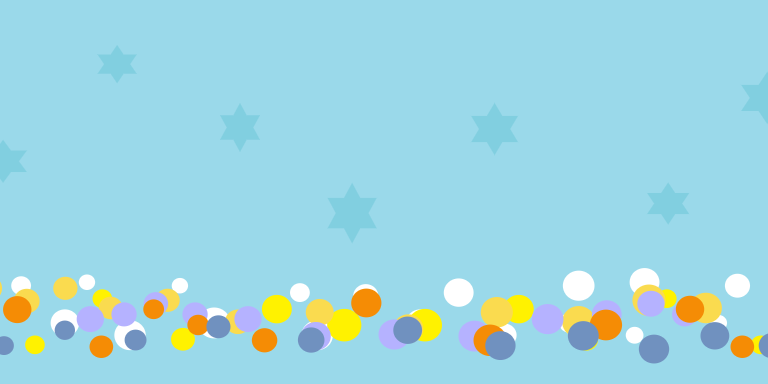
Write a Shadertoy shader that draws this background.

```glsl
// A flat sky with faint six-pointed stars above a band of confetti dots.
// Each dot layer is a row of evenly spaced discs, loosened by cosine waves
// that run along the row and bend its spacing, height and radius.

const vec2 CANVAS = vec2(2.0, 1.0);
const vec3 SKY = vec3(0.604, 0.851, 0.918);
const vec3 STAR_COLOR = vec3(0.505, 0.810, 0.878);
const float TAU = 6.283185;

// Stars: centre, then half width and half height
const int STAR_COUNT = 7;
const vec4 STARS[STAR_COUNT] = vec4[](
    vec4(0.008, 0.580, 0.062, 0.056), vec4(0.305, 0.833, 0.051, 0.050),
    vec4(0.625, 0.668, 0.052, 0.064), vec4(0.917, 0.445, 0.064, 0.079),
    vec4(1.288, 0.664, 0.061, 0.068), vec4(1.740, 0.470, 0.055, 0.055),
    vec4(1.998, 0.745, 0.068, 0.068));

// Dot layers, back to front
const int LAYER_COUNT = 7;
const int DOT_COUNTS[LAYER_COUNT] = int[](9, 9, 10, 12, 12, 10, 11);
const vec3 DOT_COLORS[LAYER_COUNT] = vec3[](
    vec3(1.00, 1.00, 1.00),   // white, upper row
    vec3(1.00, 1.00, 1.00),   // white, lower row
    vec3(1.00, 0.95, 0.00),   // yellow
    vec3(0.98, 0.86, 0.31),   // gold
    vec3(0.71, 0.70, 1.00),   // lavender
    vec3(0.96, 0.55, 0.02),   // orange
    vec3(0.44, 0.57, 0.75));  // slate blue

// Rows: first x, spacing, mean height, mean radius
const vec4 ROWS[LAYER_COUNT] = vec4[](
    vec4(0.008, 0.242, 0.247, 0.030), vec4(0.169, 0.219, 0.143, 0.031),
    vec4(0.068, 0.210, 0.164, 0.034), vec4(-0.096, 0.1656, 0.199, 0.036),
    vec4(0.164, 0.146, 0.161, 0.036), vec4(-0.065, 0.219, 0.154, 0.034),
    vec4(0.036, 0.200, 0.120, 0.032));

// Waves: amplitude, then period and peak counted in dots
const vec3 SHIFT_WAVES[LAYER_COUNT] = vec3[](
    vec3(0.047, 3.0, 0.0), vec3(0.057, 6.0, 4.5), vec3(0.023, 3.0, 0.0),
    vec3(0.130, 12.0, 10.0), vec3(0.104, 10.0, 8.7), vec3(0.122, 7.0, 7.5),
    vec3(0.083, 10.0, 7.0));
const vec3 HEIGHT_WAVES[LAYER_COUNT] = vec3[](
    vec3(0.018, 6.0, 1.0), vec3(0.016, 2.0, 0.0), vec3(0.062, 2.25, 1.125),
    vec3(0.036, 12.0, 1.0), vec3(0.040, 8.0, 2.0), vec3(0.057, 2.67, 5.0),
    vec3(0.013, 10.0, 3.0));
const vec3 RADIUS_WAVES[LAYER_COUNT] = vec3[](
    vec3(0.010, 9.0, 6.0), vec3(0.010, 12.0, 2.0), vec3(0.010, 8.0, 4.5),
    vec3(0.006, 13.0, 9.5), vec3(0.005, 10.0, 7.0), vec3(0.008, 8.0, 6.3),
    vec3(0.007, 14.0, 7.0));
// Extra rise of even dots and fall of odd dots
const float ZIGZAGS[LAYER_COUNT] =
    float[](0.0, 0.0, 0.0, 0.019, 0.008, 0.0, -0.016);
const vec2 DOT_STRETCH = vec2(1.03, 0.98);

float wave(vec3 w, float n) {
    return w.x * cos(TAU * (n - w.z) / w.y);
}

// Union of an upward and a downward triangle, stretched to halfSize
float hexagram(vec2 p, vec2 halfSize) {
    vec2 q = p / halfSize;
    float slope = 0.75 * abs(q.x);
    float up = max(-q.y, slope + 0.5 * q.y);
    float down = max(q.y, slope - 0.5 * q.y);
    return (min(up, down) - 0.5) * min(halfSize.x, halfSize.y);
}

float coverage(float dist, float pixel) {
    return clamp(0.5 - dist / pixel, 0.0, 1.0);
}

void mainImage(out vec4 fragColor, in vec2 fragCoord) {
    vec2 p = fragCoord / iResolution.xy * CANVAS;
    float pixel = CANVAS.y / iResolution.y;
    vec3 color = SKY;

    // Stars
    for (int i = 0; i < STAR_COUNT; i++) {
        float dist = hexagram(p - STARS[i].xy, STARS[i].zw);
        color = mix(color, STAR_COLOR, coverage(dist, pixel));
    }

    // Confetti band
    for (int layer = 0; layer < LAYER_COUNT; layer++) {
        vec4 row = ROWS[layer];
        for (int i = 0; i < DOT_COUNTS[layer]; i++) {
            float n = float(i);
            float zigzag = ZIGZAGS[layer] * (1.0 - 2.0 * mod(n, 2.0));
            vec2 center = vec2(
                row.x + row.y * n + wave(SHIFT_WAVES[layer], n),
                row.z + zigzag + wave(HEIGHT_WAVES[layer], n));
            float radius = row.w + wave(RADIUS_WAVES[layer], n);
            float dist = length((p - center) / DOT_STRETCH) - radius;
            color = mix(color, DOT_COLORS[layer], coverage(dist, pixel));
        }
    }

    fragColor = vec4(color, 1.0);
}
```
